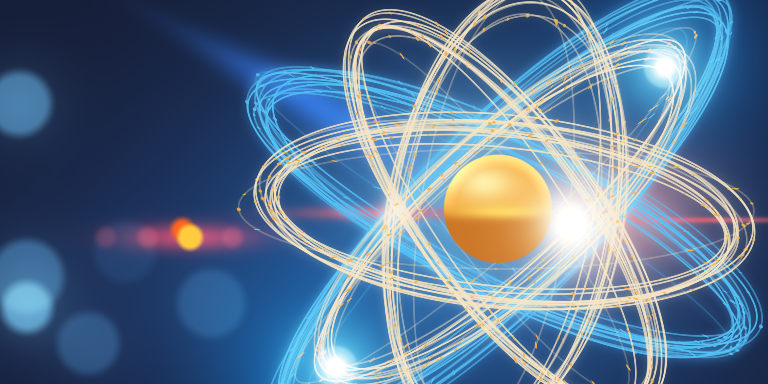
This background is drawn by a Shadertoy shader. Its source:

```glsl
// A golden nucleus circled by six bundles of glowing orbits on dark blue.
// Each bundle is a loop of jittered ellipses with beads set along the angle;
// gaussian glows, soft discs and thin streaks supply the light.

#define CENTER vec2(1.307, 0.443)
#define NUCLEUS vec2(1.297, 0.456)
#define NUCLEUS_RADIUS 0.141
#define FLARE vec2(1.488, 0.416)
#define STRANDS 13
#define STRAND_WIDTH 0.0018
#define SPREAD 0.075
#define BEADS 74.0
#define BEAD_RADIUS 0.0052
#define BEAD_CHANCE 0.14

const vec3 NAVY = vec3(0.085, 0.115, 0.215);
const vec3 BLUE = vec3(0.16, 0.42, 0.72);
const vec3 CYAN = vec3(0.30, 0.74, 0.96);
const vec3 PALE_GOLD = vec3(0.96, 0.89, 0.75);
const vec3 AMBER = vec3(0.96, 0.68, 0.27);
const vec3 ROSE = vec3(0.92, 0.40, 0.46);
const float TAU = 6.28319;

// Half axes and tilt in degrees; the first two are blue, the rest gold
const vec3 ORBITS[6] = vec3[6](
    vec3(0.78, 0.20, 44.0), vec3(0.70, 0.19, -26.0), vec3(0.60, 0.20, -54.0),
    vec3(0.57, 0.275, 80.0), vec3(0.60, 0.18, 42.0), vec3(0.62, 0.215, -6.0));

// Blurred lights: position, radius, brightness
const vec4 LIGHTS[6] = vec4[6](
    vec4(0.05, 0.73, 0.083, 0.48), vec4(0.07, 0.28, 0.095, 0.38),
    vec4(0.07, 0.20, 0.065, 0.60), vec4(0.23, 0.106, 0.08, 0.27),
    vec4(0.55, 0.21, 0.088, 0.23), vec4(0.325, 0.345, 0.08, 0.12));

float hash(float n) { return fract(sin(n * 12.9898) * 43758.5453); }

float glow(vec2 v, float w, float h) {
    v /= vec2(w, h);
    return exp(-dot(v, v));
}

float disc(vec2 v, float radius, float blur) {
    return 1.0 - smoothstep(radius - blur, radius + blur, length(v));
}

vec2 rotate(vec2 v, float a) {
    return vec2(cos(a) * v.x + sin(a) * v.y, cos(a) * v.y - sin(a) * v.x);
}

vec3 screen(vec3 base, vec3 light) {
    return 1.0 - (1.0 - min(base, 1.0)) * (1.0 - min(light, 1.0));
}

vec3 backdrop(vec2 p) {
    vec3 col = NAVY + vec3(0.02, 0.05, 0.1) * glow(p - vec2(0.5, 0.25), 0.6, 0.4);
    col = mix(col, BLUE, 0.85 * glow(p - vec2(1.25, 0.4), 0.66, 0.52));
    col = mix(col, vec3(0.08, 0.46, 0.78), 0.75 * glow(p - vec2(0.82, 0.0), 0.26, 0.28));
    col = mix(col, vec3(0.1, 0.42, 0.75), 0.6 * glow(p - vec2(1.75, 0.88), 0.26, 0.24));
    // Diagonal beam widening toward the middle
    vec2 beam = rotate(p - vec2(0.36, 0.98), -0.5);
    col += vec3(0.08, 0.22, 0.45) * glow(beam - vec2(0.5, 0.0), 0.3, 0.025 + 0.06 * max(beam.x, 0.0));
    // Blue out-of-focus lights
    for (int i = 0; i < 6; i++) {
        vec4 d = LIGHTS[i];
        vec2 v = p - d.xy;
        vec3 tint = mix(vec3(0.18, 0.48, 0.85), vec3(0.55, 0.92, 1.0), d.w);
        col = screen(col, tint * d.w * (disc(v, d.z, 0.018) + 0.3 * glow(v, d.z * 1.5, d.z * 1.5)));
    }
    // Row of red lights with a yellow core
    vec2 ember = p - vec2(0.495, 0.382);
    col = screen(col, vec3(0.75, 0.12, 0.1) * glow(ember, 0.16, 0.035));
    for (float x = -0.22; x < 0.15; x += 0.11)
        col = screen(col, vec3(0.9, 0.15, 0.08) * (0.45 - abs(x)) * disc(ember - vec2(x, 0.0), 0.026, 0.012));
    col = mix(col, vec3(1.0, 0.4, 0.12), disc(ember + vec2(0.02, -0.02), 0.028, 0.012));
    return mix(col, vec3(1.0, 0.8, 0.25), disc(ember, 0.032, 0.009));
}

vec3 drawOrbits(vec3 col, vec2 p, float pixel) {
    for (int k = 0; k < 6; k++) {
        bool blue = k < 2;
        for (int i = 0; i < STRANDS; i++) {
            float seed = float(k * 41 + i) + 1.0;
            // The final strand strays from its bundle
            float stray = i == STRANDS - 1 ? 2.6 : 1.0;
            vec2 jitter = (vec2(hash(seed), hash(seed + 0.37)) - 0.5) * SPREAD * stray;
            vec2 axes = ORBITS[k].xy + jitter;
            float tilt = radians(ORBITS[k].z + 5.0 * stray * (hash(seed + 0.71) - 0.5));
            vec2 q = rotate(p - CENTER - 0.25 * jitter.yx, tilt);
            // First-order distance to the ellipse
            float k0 = length(q / axes);
            float dist = abs(k0 * (k0 - 1.0) / max(length(q / (axes * axes)), 0.001));
            if (dist > 0.04) continue;
            float cover = 1.0 - smoothstep(0.0, pixel, dist - 0.5 * STRAND_WIDTH);
            cover *= min(1.0, 1.7 * STRAND_WIDTH / pixel) * mix(0.35, 0.95, hash(seed + 0.53)) / stray;
            col = screen(col, (blue ? BLUE : vec3(0.22)) * 0.09 * exp(-dist * dist / 0.0003));
            col = mix(col, blue ? CYAN : PALE_GOLD, cover);
            // Beads in equal angular cells
            float angle = atan(q.y / axes.y, q.x / axes.x);
            float cell = angle / TAU * BEADS;
            float arc = (fract(cell) - 0.5) * TAU / BEADS * length(axes * vec2(sin(angle), cos(angle)));
            float pick = hash(seed * 3.1 + floor(cell) * 1.73);
            float size = BEAD_RADIUS * mix(0.5, 1.0, hash(seed + floor(cell)));
            float bead = step(pick, BEAD_CHANCE) * disc(vec2(arc, dist), size, 0.6 * pixel);
            col = mix(col, blue ? CYAN : AMBER, 0.9 * bead);
        }
    }
    return col;
}

vec3 drawNucleus(vec3 col, vec2 p, float pixel) {
    vec2 q = (p - NUCLEUS) / NUCLEUS_RADIUS;
    vec3 gold = mix(vec3(0.8, 0.46, 0.15), AMBER, smoothstep(-0.25, 0.15, q.y));
    gold = mix(gold, vec3(1.0, 0.83, 0.34), glow(q - vec2(0.1, -0.05), 0.9, 0.13));
    gold = mix(gold, vec3(1.0, 0.95, 0.68), 0.95 * glow(q - vec2(-0.25, 0.48), 0.55, 0.33));
    gold += 0.22 * smoothstep(0.75, 1.0, length(q)) * smoothstep(-0.2, 0.6, q.y);
    return mix(col, gold, disc(p - NUCLEUS, NUCLEUS_RADIUS, pixel));
}

vec3 drawElectron(vec3 col, vec2 v) {
    col = screen(col, CYAN * 0.85 * glow(v, 0.12, 0.12));
    col = screen(col, vec3(0.25, 0.38, 0.43) * disc(v, 0.055, 0.006));
    return screen(col, vec3(1.4 * glow(v, 0.036, 0.036)));
}

void mainImage(out vec4 fragColor, in vec2 fragCoord) {
    vec2 p = fragCoord / iResolution.y, f = p - FLARE;
    float pixel = 1.0 / iResolution.y;
    // Light behind the nucleus, then horizontal streaks
    vec3 col = screen(backdrop(p), vec3(0.32, 0.5, 0.6) * glow(p - vec2(1.27, 0.49), 0.3, 0.24));
    col = mix(col, vec3(0.88, 0.58, 0.62), 0.7 * glow(p - vec2(1.64, 0.44), 0.21, 0.16));
    col = mix(col, ROSE, 0.8 * glow(p - vec2(1.0, 0.445), 0.22, 0.018));
    col = mix(col, ROSE, 0.8 * glow(p - vec2(1.8, 0.427), 0.3, 0.008));
    col = drawOrbits(col, p, pixel);
    col = screen(col, vec3(0.54, 0.45, 0.39) * glow(p - vec2(1.025, 0.445), 0.045, 0.045));
    col = drawNucleus(col, p, pixel);
    // Flare over the nucleus edge
    col = screen(col, vec3(0.65, 0.5, 0.36) * glow(f, 0.15, 0.14));
    col = screen(col, vec3(1.3, 1.26, 1.15) * glow(f, 0.075, 0.085));
    col = drawElectron(col, p - vec2(1.732, 0.826));
    col = drawElectron(col, p - vec2(0.875, 0.044));
    fragColor = vec4(col, 1.0);
}
```
